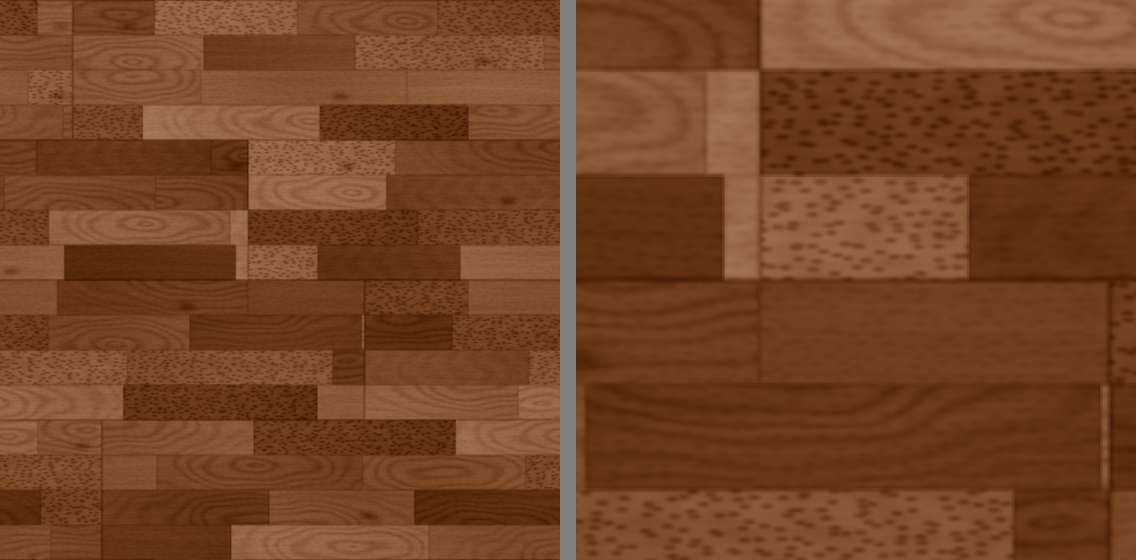
Left: the whole. Right: its middle third, enlarged.
This texture is drawn by a WebGL 2 fragment shader. Its source:

```glsl
#version 300 es
precision highp float;
// Seamless brown parquet: 16 rows of staggered planks, grouped into four-row boards.
uniform vec2 u_resolution;
out vec4 outColor;

float hash(vec2 p) {
  return fract(sin(dot(p, vec2(127.1, 311.7))) * 43758.5);
}

// Distance to the nearest scattered point of a jittered grid
float cellular(vec2 p, float seed) {
  vec2 cell = floor(p);
  float nearest = 2.0;
  for (int j = -1; j <= 1; j++)
    for (int i = -1; i <= 1; i++) {
      vec2 c = cell + vec2(i, j);
      vec2 point = c + vec2(hash(c + seed * 17.0), hash(c + seed * 29.0 + 5.0));
      nearest = min(nearest, length(point - p));
    }
  return nearest;
}

// Fine fibres running along the plank, as layered bent sines
float fibres(vec2 q, float seed) {
  float sum = 0.0;
  for (float i = 1.0; i < 6.0; i++) {
    float bend = 1.5 * sin(q.x * (0.25 + 0.2 * i) + seed * 19.0 * i);
    sum += sin(q.y * 2.5 * pow(1.9, i) + bend + seed * 43.0 * i);
  }
  return sum / 5.0;
}

// Nested arches: long wavering ellipses around an off-centre heart
float arches(vec2 q, float span, float seed) {
  vec2 heart = vec2(span * fract(seed * 7.0), 1.4 * fract(seed * 13.0) - 0.7);
  vec2 d = (q - heart) * vec2(0.28, 1.0);
  float ring = length(d) + 0.04 * sin(q.x * 2.1 + seed * 30.0) + 0.03 * sin(q.x * 3.7 - q.y * 5.0);
  float wave = 0.5 + 0.5 * sin(ring * 36.0 + 1.2 * sin(ring * 11.0));
  return wave * wave * exp(-0.7 * dot(d, d));
}

float line(float gap, float width) {
  return 1.0 - smoothstep(0.0, width, gap);
}

// Wood brightness, 0 = darkest, 1 = palest
float woodTone(vec2 p) {
  p = fract(p);
  float v = (1.0 - p.y) * 16.0;
  float row = floor(v);
  vec4 boardSeams = vec4(0.13, 0.443, 0.651, 0.182);
  float u = fract(p.x - boardSeams[int(row / 4.0) % 4]);

  // Find the plank between two joints, counted from the board seam
  float start = 0.0, end = 1.0, id = 0.0;
  float joint = 0.08 + 0.24 * hash(vec2(row, 1.0));
  for (float k = 0.0; k < 4.0; k++) {
    if (u > joint) { start = joint; id++; }
    else end = min(end, joint);
    joint += 0.24 + 0.13 * hash(vec2(row, k + 2.0));
  }
  float seed = hash(vec2(id + 3.0, row + 0.5));
  float kind = hash(vec2(row + 9.0, id * 3.0 + 2.0));
  float span = (end - start) * 16.0;
  vec2 q = vec2((u - start) * 16.0, fract(v) - 0.5);

  // Plank shade, with a slow drift along its length and darker lower rows
  float tone = mix(0.2, 0.84, hash(vec2(row + 4.0, id + 11.0)));
  tone += 0.05 * sin(q.x * 0.7 + seed * 20.0) - 0.015 * max(row - 10.0, 0.0);

  // Grain: fibres everywhere, arches on some planks, flecks on others
  tone += 0.065 * fibres(q, seed);
  tone -= (kind < 0.5 ? 0.17 : 0.03) * (arches(q, span, seed) - 0.25);
  float fleck = 1.0 - smoothstep(0.08, 0.42, cellular(q * vec2(4.5, 11.0), seed));
  tone -= (kind > 0.8 ? 0.32 : 0.07) * fleck;
  tone += 0.03 * sin(q.x * 9.0 + 2.0 * sin(q.y * 6.0 + q.x)) * step(0.7, kind);

  // Occasional small knot
  vec2 knot = (q - vec2(span * 0.68, 0.25)) * vec2(4.0, 9.0);
  tone -= 0.3 * exp(-dot(knot, knot)) * step(0.82, fract(seed * 11.0));

  // Thin joints, deeper around the boards
  float plankGap = min(min(u - start, end - u), (0.5 - abs(q.y)) / 16.0);
  float boardGap = min(min(u, 1.0 - u), abs(fract(v / 4.0 + 0.5) - 0.5) / 4.0);
  return tone - 0.12 * line(plankGap, 0.003) - 0.14 * line(boardGap, 0.0035);
}

vec3 woodColor(float t) {
  t = clamp(t, -0.1, 1.1);
  return vec3(0.29, 0.12, 0.02) + t * vec3(0.38, 0.27, 0.16) + t * t * vec3(0.0, 0.1, 0.2);
}

void main() {
  vec2 p = gl_FragCoord.xy / u_resolution;
  // Average nearby samples for soft edges
  vec3 color = vec3(0.0);
  for (int j = -1; j <= 1; j++)
    for (int i = -1; i <= 1; i++)
      color += woodColor(woodTone(p + vec2(i, j) * 0.0009)) / 9.0;
  outColor = vec4(color, 1.0);
}
```
